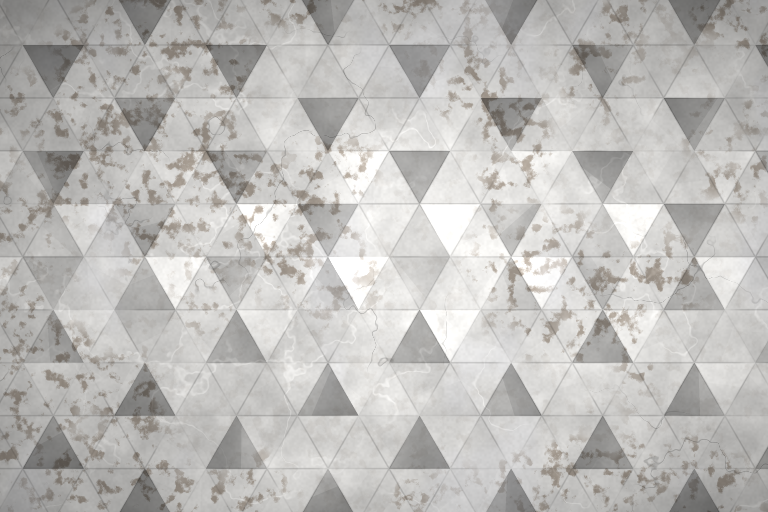
Write a Shadertoy shader that draws this pattern.

```glsl
// Staggered triangle tiles in pale grey stone: dark facets hang from the top, rise
// from the bottom, and white facets shine across the middle rows. Tiles come from a
// sheared row lookup; fbm noise adds clouds, veins and pitting under a soft vignette.

#define SIDES_ACROSS 12.58   // triangle sides across the canvas
#define ROWS_DOWN 9.67       // triangle rows down the canvas
#define GRID_SHIFT vec2(-5.373, 0.15)
#define ROW_HEIGHT 0.866     // height of a triangle of side 1
#define DARK_DEPTH 0.28
#define WHITE_LIFT 0.15
#define JOINT_WIDTH 0.022
#define JOINT_DEPTH 0.13
#define STONE_COLOR vec3(0.912, 0.908, 0.898)
#define PIT_COLOR vec3(0.74, 0.70, 0.66)
#define VIGNETTE vec2(0.75, 0.80)

float hash(vec2 p) {
    vec3 q = fract(vec3(p.xyx) * 0.1031);
    q += dot(q, q.yzx + 33.33);
    return fract((q.x + q.y) * q.z);
}

float noise(vec2 p) {
    vec2 i = floor(p), f = fract(p);
    f = f * f * (3.0 - 2.0 * f);
    return mix(mix(hash(i), hash(i + vec2(1, 0)), f.x),
               mix(hash(i + vec2(0, 1)), hash(i + vec2(1, 1)), f.x), f.y);
}

float fbm(vec2 p) {
    float sum = 0.0, amp = 0.5;
    for (int i = 0; i < 5; i++) {
        sum += amp * noise(p);
        p = mat2(1.6, 1.2, -1.2, 1.6) * p + 7.3;
        amp *= 0.5;
    }
    return sum / 0.97;
}

vec2 toGrid(vec2 fragCoord) {
    vec2 uv = fragCoord / iResolution.xy;
    return vec2(uv.x, 1.0 - uv.y) * vec2(SIDES_ACROSS, ROWS_DOWN) + GRID_SHIFT;
}

// Brightness of the triangle at a grid point, with its joints
float tileTone(vec2 grid) {
    float row = floor(grid.y), f = grid.y - row;
    float x = grid.x - 1.5 * mod(row, 2.0);

    // Pick the downward triangle if inside it, else the upward one
    float k = floor(x + 0.5), dx = x - k;
    float edge = (1.0 - f) * 0.5 - abs(dx);
    bool down = edge > 0.0;
    if (!down) {
        k = floor(x);
        dx = x - k - 0.5;
        edge = f * 0.5 - abs(dx);
    }
    float slot = mod(k, 3.0);

    // Dark and white facets fade in and out by row
    float dark = 0.0, white = 0.0;
    if (down && slot < 0.5) dark = 1.0 - smoothstep(2.0, 7.5, row);
    if (!down && abs(slot - 1.0) < 0.5) dark = smoothstep(2.5, 7.5, row);
    if (down && slot > 1.5) white = exp(-pow((row - 4.5) / 2.2, 2.0));

    // Each tile gets its own shade, slope and folded half
    vec2 id = vec2(k * 2.0 + float(down), row) + 41.0;
    float angle = 6.2832 * hash(id + 17.0);
    float slope = dot(vec2(dx, f - 0.5), vec2(cos(angle), sin(angle)));
    float tone = 1.0 - DARK_DEPTH * dark + WHITE_LIFT * white * (1.15 - 0.45 * f);
    tone += 0.05 * (hash(id) - 0.5) + (0.03 + 0.08 * dark) * slope;
    tone += (0.02 + 0.05 * dark) * step(0.08, slope) * step(0.4, hash(id + 5.0));

    // Thin, unevenly worn joints
    float joint = ROW_HEIGHT * min(edge, min(f, 1.0 - f));
    float wear = smoothstep(0.2, 0.75, noise(grid * 2.3 + 20.0));
    return tone - JOINT_DEPTH * (0.3 + wear) * (1.0 - smoothstep(0.0, JOINT_WIDTH, joint));
}

// Clouded stone with pale veins, hairline cracks and brownish pits
vec3 stone(vec2 p) {
    p += 30.0;
    float cloud = fbm(p * 0.55), mottle = fbm(p * 3.0);
    vec3 color = STONE_COLOR * (1.0 + 0.22 * (cloud - 0.5) + 0.16 * (mottle - 0.5));

    float patches = smoothstep(0.47, 0.66, fbm(p * 0.6 + 13.0));
    float pits = smoothstep(0.52, 0.72, fbm(p * 7.0 + 3.0));
    color = mix(color, color * PIT_COLOR, pits * (0.12 + 0.88 * patches));

    float vein = 1.0 - smoothstep(0.0, 0.018, abs(fbm(p * 0.9 + 50.0) - 0.5));
    float crack = 1.0 - smoothstep(0.0, 0.007, abs(fbm(p * 0.7 + 90.0) - 0.48));
    color += 0.07 * vein * smoothstep(0.35, 0.6, noise(p * 0.8));
    color *= 1.0 - 0.16 * crack * smoothstep(0.5, 0.75, noise(p * 0.9 + 8.0));

    float smear = smoothstep(0.56, 0.74, fbm(p * vec2(0.8, 0.55) + 70.0));
    color = mix(color, vec3(0.94, 0.94, 0.95), 0.5 * smear);
    return color + 0.035 * (noise(p * 26.0) - 0.5);
}

void mainImage(out vec4 fragColor, in vec2 fragCoord) {
    // Average 3x3 samples for smooth tile edges
    float tone = 0.0;
    for (int i = 0; i < 9; i++) {
        vec2 offset = (vec2(i % 3, i / 3) - 1.0) / 3.0;
        tone += tileTone(toGrid(fragCoord + offset)) / 9.0;
    }
    vec3 color = stone(toGrid(fragCoord) * vec2(1.0, ROW_HEIGHT)) * tone;

    // Darken towards the borders, most at the upper left
    vec2 d = fragCoord / iResolution.xy - vec2(0.55, 0.47);
    color *= 1.0 - dot(d * d, VIGNETTE);
    fragColor = vec4(clamp(color, 0.0, 1.0), 1.0);
}
```
